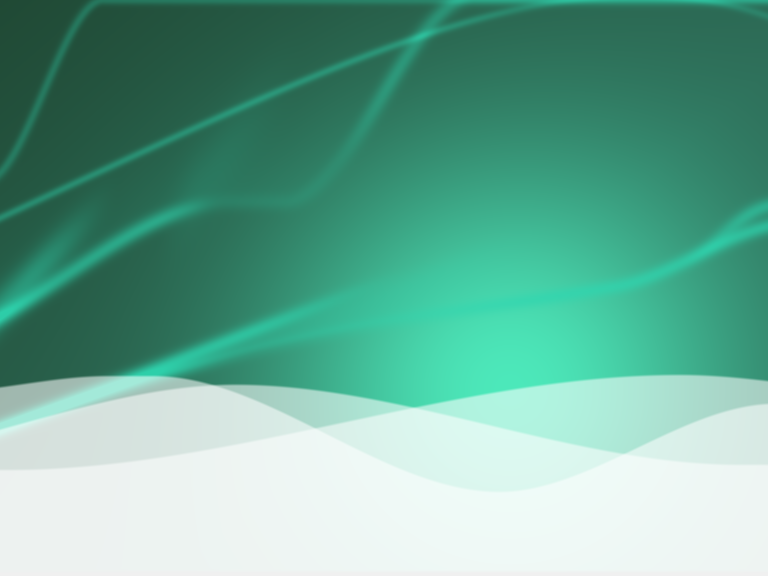
Give the GLSL for this background, as a WebGL 1 fragment shader.

```glsl
precision highp float;
uniform vec2 u_resolution;

#define SHADOW vec3(0.125, 0.285, 0.205)
#define DUSK vec3(0.175, 0.415, 0.335)
#define GLOW vec3(0.30, 0.91, 0.73)
#define RIDGE vec3(0.18, 0.84, 0.69)
#define GLOW_CENTER vec2(0.664, 0.323)
#define GLOW_FALLOFF 6.0
#define HILL_OPACITY 0.56
#define EDGE_SOFTNESS 0.003
#define RIBBON_WIDTHS vec4(0.013, 0.014, 0.007, 0.008)
#define STRAND_WIDTHS vec4(0.014, 0.026, 0.013, 0.045)

float rise(float from, float to, float x) {
    return smoothstep(from, to, x);
}

// Heights of the main folds: broad veil, left fold, long line, corner line
vec4 ribbonHeights(float x) {
    float veil = 0.255 + 0.33 * x + 0.028 * sin(4.76 * x) + 0.05 * rise(0.8, 1.0, x);
    float fold = 0.393 + 0.255 * rise(-0.13, 0.30, x) + 0.36 * rise(0.37, 0.62, x);
    float line = 0.6215 + 0.62 * x - 0.27 * x * x * x * x;
    float corner = 0.685 + 0.315 * rise(-0.02, 0.135, x);
    return vec4(veil, fold, line, corner);
}

// Heights of the side strands: veil top, left streak, right twin, faint plume
vec4 strandHeights(float x) {
    float twin = ribbonHeights(x).x + 0.035 * rise(0.88, 1.0, x);
    return vec4(0.257 + 0.51 * x, 0.462 + 1.36 * x, twin, 0.635 + 1.6 * (x - 0.234));
}

// Soft ridge profile, with distance measured across the slope
vec4 ridge(vec4 gap, vec4 slope, vec4 width) {
    vec4 d = gap / (width * sqrt(1.0 + slope * slope));
    return exp(-d * d);
}

// Heights of the three pale hills
vec3 hillHeights(float x) {
    float valley = 0.319 + 0.028 * rise(-0.08, 0.14, x)
                 - 0.201 * rise(0.2, 0.65, x) + 0.153 * rise(0.65, 1.01, x);
    float mound = 0.193 + 0.139 * (rise(-0.26, 0.306, x) - rise(0.306, 0.964, x));
    float swell = 0.184 + 0.165 * rise(0.01, 0.885, x) - 0.035 * rise(0.885, 1.2, x);
    return vec3(valley, mound, swell);
}

vec3 backdrop(vec2 uv, float aspect) {
    float dusk = clamp(0.9 * uv.x + 0.8 * (1.0 - uv.y), 0.0, 1.0);
    vec2 offset = (uv - GLOW_CENTER) * vec2(aspect, 1.0);
    float glow = exp(-GLOW_FALLOFF * dot(offset, offset));
    return mix(mix(SHADOW, DUSK, dusk), GLOW, glow);
}

vec3 addRibbons(vec3 color, vec2 uv, float aspect) {
    float x = uv.x;
    float stepX = 0.002;
    float slopeScale = 0.5 / (stepX * aspect);
    vec4 ribbons = ribbonHeights(x);
    vec4 strands = strandHeights(x);
    vec4 ribbonSlope = (ribbonHeights(x + stepX) - ribbonHeights(x - stepX)) * slopeScale;
    vec4 strandSlope = (strandHeights(x + stepX) - strandHeights(x - stepX)) * slopeScale;

    // Translucent sheet between the veil and its upper strand
    float sheet = rise(-0.008, 0.008, uv.y - ribbons.x)
                * (1.0 - rise(-0.03, 0.015, uv.y - strands.x))
                * (1.0 - rise(0.4, 0.75, x));
    color = mix(color, RIDGE, 0.28 * sheet);

    // Faint haze above the left fold
    float haze = rise(-0.01, 0.02, uv.y - ribbons.y)
               * exp(-7.0 * max(uv.y - ribbons.y, 0.0)) * (1.0 - rise(0.3, 0.55, x));
    color = mix(color, RIDGE, 0.10 * haze);

    // Brightness along each fold
    vec4 ribbonGain = vec4(
        0.22 + 0.35 * (1.0 - rise(0.2, 0.34, x)) + 0.45 * rise(0.45, 0.75, x),
        0.14 + 0.46 * (1.0 - rise(0.2, 0.29, x)) + 0.26 * rise(0.43, 0.52, x),
        0.40 - 0.18 * rise(0.5, 0.75, x),
        0.30);
    vec4 strandGain = vec4(
        0.72 * (1.0 - rise(0.3, 0.55, x)),
        0.45 * (1.0 - rise(0.03, 0.16, x)),
        0.55 * rise(0.88, 0.98, x),
        0.10 * rise(0.2, 0.26, x) * (1.0 - rise(0.28, 0.4, x)));
    float light = dot(ribbonGain, ridge(uv.y - ribbons, ribbonSlope, RIBBON_WIDTHS))
                + dot(strandGain, ridge(uv.y - strands, strandSlope, STRAND_WIDTHS));
    return mix(color, RIDGE, min(light, 0.92));
}

void main() {
    vec2 uv = gl_FragCoord.xy / u_resolution;
    float aspect = u_resolution.x / u_resolution.y;
    vec3 color = addRibbons(backdrop(uv, aspect), uv, aspect);

    // Stacked white hills
    vec3 cover = HILL_OPACITY
               * smoothstep(-EDGE_SOFTNESS, EDGE_SOFTNESS, hillHeights(uv.x) - uv.y);
    vec3 clear = 1.0 - cover;
    color = mix(vec3(1.0), color, clear.x * clear.y * clear.z);

    // Thin grey rim at the base
    color = mix(vec3(0.94), color, smoothstep(0.004, 0.012, uv.y));
    gl_FragColor = vec4(color, 1.0);
}
```
